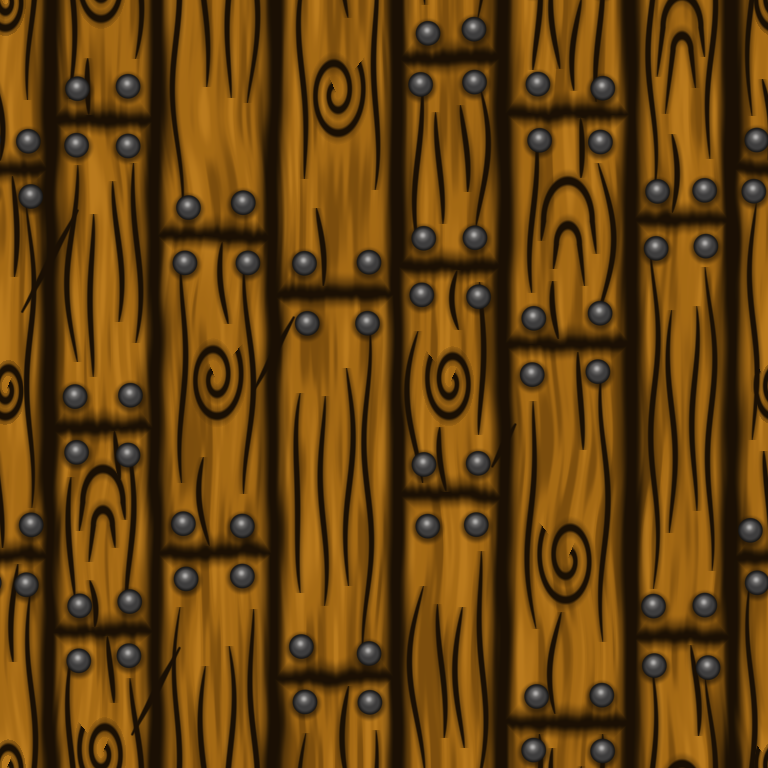
Write a Shadertoy shader that draws this texture.

```glsl
// Staggered wooden planks with dark painted grain, knots and iron nails.

const vec3 GAP = vec3(0.10, 0.06, 0.015);
const vec3 SHADE = vec3(0.29, 0.18, 0.03);
const vec3 WOOD_DARK = vec3(0.48, 0.30, 0.05);
const vec3 WOOD = vec3(0.64, 0.41, 0.08);
const vec3 WOOD_LIGHT = vec3(0.74, 0.49, 0.12);

// Right edge of each column, and the heights of its seams (a repeat means two only)
const float EDGE[7] = float[7](0.065, 0.203, 0.357, 0.518, 0.656, 0.823, 0.953);
const vec3 SEAM[7] = vec3[7](
    vec3(0.781, 0.276, 0.276), vec3(0.844, 0.444, 0.178), vec3(0.693, 0.281, 0.281),
    vec3(0.617, 0.117, 0.117), vec3(0.924, 0.654, 0.354), vec3(0.852, 0.552, 0.060),
    vec3(0.714, 0.169, 0.169));

float hash(vec2 p) {
    vec3 q = fract(vec3(p.xyx) * 0.1031);
    q += dot(q, q.yzx + 33.33);
    return fract((q.x + q.y) * q.z);
}

float noise(vec2 p) {
    vec2 i = floor(p), f = fract(p);
    f = f * f * (3.0 - 2.0 * f);
    return mix(mix(hash(i), hash(i + vec2(1, 0)), f.x),
               mix(hash(i + vec2(0, 1)), hash(i + vec2(1, 1)), f.x), f.y);
}

// Upright stroke, tapered at both ends
float grainLine(vec2 p, float x, float y0, float y1, float bend, float seed) {
    float t = (p.y - y0) / (y1 - y0);
    if (t < 0.0 || t > 1.0) return 1.0;
    float curve = x + bend * sin(3.1416 * t) + 0.005 * sin(p.y * 24.0 + seed * 40.0);
    return abs(p.x - curve) - 0.0036 * sqrt(4.0 * t * (1.0 - t));
}

// Stretched spiral of two turns
float spiral(vec2 p, float pitch) {
    p.y /= 1.7;
    float angle = atan(p.y, p.x) / 6.2832;
    float phase = length(p) / pitch - angle;
    float turns = floor(phase + 0.5) + angle;
    if (turns < 0.35 || turns > 2.1) return 1.0;
    return abs(phase + angle - turns) * pitch - 0.0030;
}

// Arch with two flared legs of different length
float hairpin(vec2 p, float radius, float leg) {
    float reach = p.x > 0.0 ? leg : leg * 0.6;
    if (p.y < -reach) return 1.0;
    float d = p.y > 0.0 ? length(p * vec2(1.0, 0.6)) - radius
                        : abs(p.x) - radius + 0.12 * p.y;
    return abs(d) - 0.0034 * sqrt(clamp(1.0 + p.y / reach, 0.0, 1.0));
}

float segment(vec2 p, vec2 dir, float halfLength) {
    float along = clamp(dot(p, dir), -halfLength, halfLength);
    return length(p - dir * along) - 0.0048 * (1.0 - 0.7 * abs(along) / halfLength);
}

// All grain strokes of one plank; p is measured from its lower left corner
float plankGrain(vec2 p, vec2 size, vec2 id) {
    float kind = hash(id + 7.3), d = 1.0;
    bool hasKnot = kind < 0.72;
    for (int i = 0; i < 4; i++) {
        float k = float(i), a = hash(id + k * 3.1 + 11.0), b = hash(id + k * 5.7 + 23.0);
        bool outer = i < 2;
        float side = mod(k, 2.0) * 2.0 - 1.0;
        float x = size.x * (0.5 + side * (outer ? 0.27 : 0.10) + (a - 0.5) * 0.06);
        float y0 = outer ? 0.05 + 0.25 * a : 0.12 + 0.25 * a;
        float y1 = outer ? 0.93 - 0.25 * b * b : 0.88 - 0.25 * b;
        if (hasKnot && !outer) {
            y0 = side > 0.0 ? 0.72 : 0.02;
            y1 = side > 0.0 ? 0.98 : 0.22 + 0.08 * a;
        }
        float bend = side * size.x * (outer ? 0.12 * b - 0.02 : 0.06 * (a - b));
        d = min(d, grainLine(p, x, y0 * size.y, y1 * size.y, bend, a));
    }
    vec2 q = p - size * vec2(0.5, 0.42 + 0.14 * hash(id + 31.0));
    if (hash(id + 41.0) < 0.5) q.x = -q.x;
    if (kind < 0.40) d = min(d, spiral(q, size.x * 0.11));
    else if (hasKnot) {
        d = min(d, hairpin(q, size.x * 0.09, size.y * 0.18));
        d = min(d, hairpin(q - vec2(0.0, 0.03), size.x * 0.19, size.y * 0.14));
    }
    return d;
}

void mainImage(out vec4 fragColor, in vec2 fragCoord) {
    vec2 pos = fract(fragCoord / iResolution.y);
    if (pos.x > EDGE[6]) pos.x -= 1.0;
    float soft = max(0.0014, 0.8 / iResolution.y);
    vec2 wavy = pos + 0.006 * (vec2(noise(pos.yx * vec2(16, 3)), noise(pos * vec2(28, 3))) - 0.5);

    // Find the plank
    int col = 0;
    float left = EDGE[6] - 1.0;
    for (int i = 0; i < 6; i++) if (wavy.x > EDGE[i]) { col = i + 1; left = EDGE[i]; }
    float low = -2.0, high = 2.0, row = 0.0;
    for (int i = 0; i < 9; i++) {
        float seam = SEAM[col][i % 3] + float(i / 3 - 1);
        if (seam > wavy.y) high = min(high, seam);
        else if (seam > low) { low = seam; row = float(i % 3); }
    }
    vec2 id = vec2(float(col) * 4.0 + 1.0, row * 9.0 + 2.0);
    vec2 size = vec2(EDGE[col] - left, high - low), p = pos - vec2(left, low);

    // Streaked wood
    float sway = 0.02 * noise(vec2(pos.x * 12.0, pos.y * 7.0));
    float streak = 0.6 * noise(vec2((pos.x + sway) * 85.0, pos.y * 7.0) + id)
                 + 0.4 * noise(vec2((pos.x + sway) * 190.0, pos.y * 13.0) + id);
    vec3 color = mix(WOOD_DARK, WOOD, smoothstep(0.22, 0.52, streak));
    color = mix(color, WOOD_LIGHT, 0.8 * smoothstep(0.55, 0.85, streak));

    // Shaded rims and gaps
    float rimX = min(wavy.x - left, EDGE[col] - wavy.x);
    float rimY = min((wavy.y - low) * 0.75, high - wavy.y);
    float rim = min(rimX, rimY + 0.003) + 0.008 * (streak - 0.5);
    color = mix(SHADE, color, smoothstep(0.007, 0.026, rim));
    color = mix(GAP, color, smoothstep(0.004, 0.014, rim));

    // Grain, with a faint halo
    float grain = plankGrain(p, size, id);
    color = mix(color, SHADE, 0.5 * smoothstep(0.007, 0.0, grain));
    color = mix(color, GAP, smoothstep(soft, -soft, grain));

    // Slanted gashes across some gaps
    for (int i = 0; i < 5; i++) {
        if (i == 3) continue;
        vec2 center = vec2(EDGE[i], fract(0.66 + 0.44 * float(i)));
        float gash = segment(pos - center, vec2(0.48, 0.877), 0.075 - 0.011 * float(i));
        color = mix(color, GAP, smoothstep(soft, -soft, gash));
    }

    // Two nails at each end
    for (int i = 0; i < 4; i++) {
        float side = float(i % 2), top = float(i / 2);
        vec2 jitter = vec2(hash(id + float(i) * 2.3), hash(id + float(i) * 4.9 + 5.0)) - 0.5;
        vec2 nail = vec2(size.x * (0.25 + 0.5 * side), mix(0.038, size.y - 0.036, top));
        vec2 n = (p - nail - jitter * vec2(0.010, 0.012)) / 0.0160;
        float r = length(n), glow = length(n - vec2(-0.08, 0.25));
        color = mix(color, GAP, 0.6 * smoothstep(1.5, 0.9, length(n + vec2(0.0, 0.15))));
        vec3 iron = mix(vec3(0.50, 0.49, 0.48), vec3(0.24, 0.235, 0.235), smoothstep(0.05, 0.7, glow));
        iron = mix(iron, vec3(0.08, 0.075, 0.07), smoothstep(0.65, 1.05, r));
        iron += 0.2 * smoothstep(0.35, 0.0, glow);
        color = mix(color, iron, smoothstep(1.0 + soft * 50.0, 1.0 - soft * 50.0, r));
    }
    fragColor = vec4(color, 1.0);
}
```
